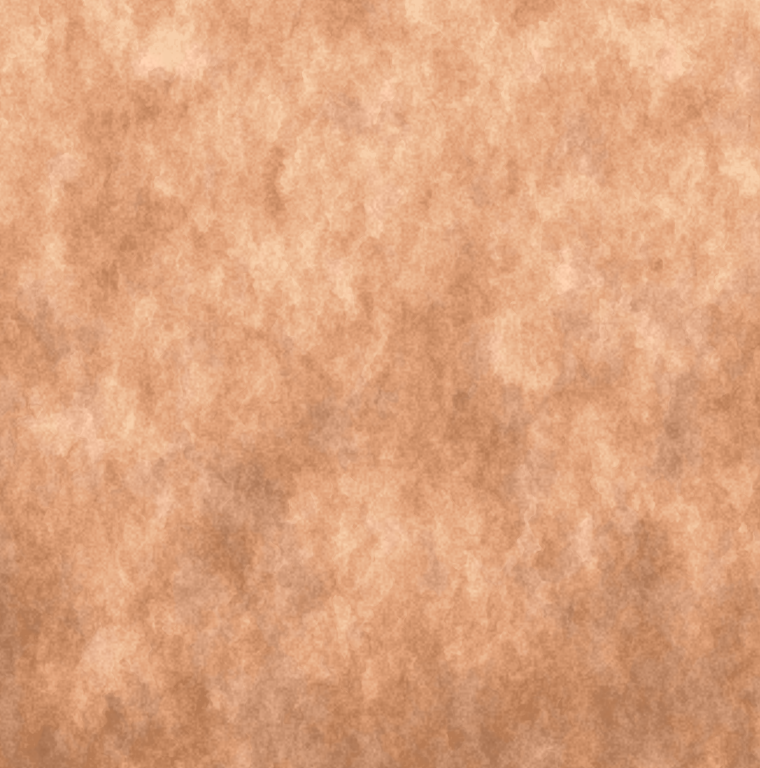
Reproduce this texture procedurally as a Shadertoy shader.

```glsl
// Sponged terracotta plaster: lightly warped cloud noise sets the tone,
// ragged upright dabs and crumbly mottling break it up, and a grain covers it.
// A three-stop clay ramp colours the tone; pale chalky flecks gather low down.

float hash(vec2 cell) {
    vec3 q = fract(cell.xyx * vec3(0.1031, 0.1030, 0.0973));
    q += dot(q, q.yzx + 33.33);
    return fract((q.x + q.y) * q.z);
}

float valueNoise(vec2 p) {
    vec2 cell = floor(p), f = fract(p);
    f = f * f * (3.0 - 2.0 * f);
    return mix(mix(hash(cell), hash(cell + vec2(1, 0)), f.x),
               mix(hash(cell + vec2(0, 1)), hash(cell + vec2(1, 1)), f.x), f.y);
}

// Layered noise, scaled to the range 0 to 1
float fbm(vec2 p, int octaves, float gain) {
    float sum = 0.0, weight = 1.0, total = 0.0;
    for (int i = 0; i < octaves; i++) {
        sum += weight * valueNoise(p);
        total += weight;
        weight *= gain;
        p = mat2(1.92, 0.56, -0.56, 1.92) * p + 17.3;
    }
    return sum / total;
}

vec3 clayRamp(float tone) {
    vec3 umber = vec3(0.760, 0.520, 0.365);
    vec3 clay  = vec3(0.890, 0.643, 0.483);
    vec3 peach = vec3(0.950, 0.770, 0.620);
    return tone < 0.5 ? mix(umber, clay, max(tone, -0.15) * 2.0)
                      : mix(clay, peach, min(tone, 1.15) * 2.0 - 1.0);
}

void mainImage(out vec4 fragColor, in vec2 fragCoord) {
    vec2 uv = fragCoord / iResolution.xy;
    vec2 p = fragCoord / iResolution.y;

    // Small ragged warp, so edges crumble rather than swirl
    vec2 warp = vec2(fbm(p * 45.0 + 3.7, 3, 0.75), fbm(p * 45.0 + 41.2, 3, 0.75)) - 0.5;
    vec2 q = p + warp * vec2(0.022, 0.034);

    // Broad clouds, mid-size patches and short upright brush streaks
    float clouds = fbm(q * vec2(6.5, 6.0) + 8.1, 3, 0.6) - 0.5;
    float patches = fbm(q * vec2(20.0, 14.0) + 23.0, 4, 0.65) - 0.5;
    float streaks = fbm(q * vec2(75.0, 36.0) + 61.0, 3, 0.7) - 0.5;
    float tone = 0.47 + 0.72 * clouds + 0.85 * patches + 0.40 * streaks;

    // Light falls off towards the lower edge
    tone += 0.40 * (uv.y - 0.5) - 0.08 * smoothstep(0.15, 0.0, uv.y);

    // Small pale and dark dabs with firmer edges, in clusters
    float dabs = fbm(q * vec2(42.0, 25.0) + 90.0, 3, 0.6);
    tone += 0.20 * smoothstep(0.55, 0.66, dabs) * smoothstep(-0.15, 0.1, clouds + patches);
    tone -= 0.15 * smoothstep(0.42, 0.31, dabs);

    // Crumbly mottling and the fine speckle of the surface
    tone += 0.32 * (fbm(p * vec2(120.0, 100.0) + 12.0, 2, 0.8) - 0.5);
    tone += 0.30 * (valueNoise(p * 330.0) - 0.5);
    vec3 color = clayRamp(tone);

    // Chalky pink flecks, strongest near the bottom
    float veil = fbm(q * vec2(16.0, 13.0) + 130.0, 4, 0.7);
    veil = smoothstep(0.48, 0.68, veil + 0.20 * (0.40 - uv.y));
    vec3 chalk = vec3(0.845, 0.645, 0.525) + 0.24 * (tone - 0.45);
    color = mix(color, chalk, 0.60 * veil);

    fragColor = vec4(color, 1.0);
}
```
